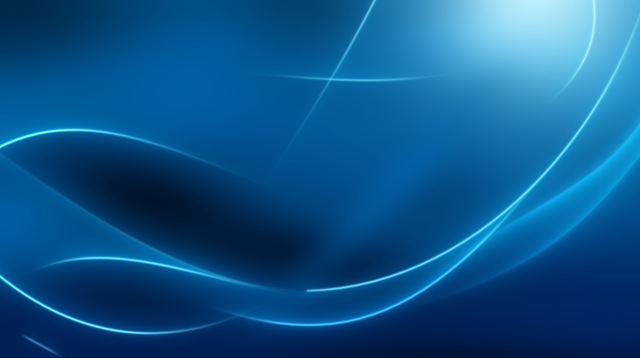
This background is drawn by a Shadertoy shader. Its source:

```glsl
const vec3 DEEP = vec3(0.0, 0.12, 0.33);
const vec3 MID = vec3(0.0, 0.29, 0.53);
const vec3 UPPER = vec3(0.0, 0.36, 0.62);
const vec3 VOID_BLUE = vec3(0.0, 0.06, 0.15);
const vec3 NIGHT = vec3(0.0, 0.15, 0.27);
const vec3 AZURE = vec3(0.0, 0.41, 0.70);
const vec3 SKY = vec3(0.12, 0.62, 0.85);
const vec3 WHITE_GLOW = vec3(0.76, 0.95, 1.0);
const vec3 CORE_LIGHT = vec3(0.50, 0.88, 1.0);
const vec3 HALO_LIGHT = vec3(0.02, 0.50, 0.85);
const vec3 VEIL_LIGHT = vec3(0.0, 0.36, 0.62);
const float LINE_WIDTH = 0.0036;
const float HALO_WIDTH = 0.018;
const float EDGE_SOFTNESS = 0.006;
const float HAZE_AMOUNT = 0.10;
const int CURVE_STEPS = 28;

vec2 gradientAt(vec2 cell) {
    float a = 6.2832 * fract(sin(dot(cell, vec2(127.1, 311.7))) * 43758.5);
    return vec2(cos(a), sin(a));
}

float gradientNoise(vec2 p) {
    vec2 i = floor(p), f = fract(p);
    vec2 u = f * f * f * (f * (f * 6.0 - 15.0) + 10.0);
    vec2 e = vec2(1.0, 0.0);
    float low = mix(dot(gradientAt(i), f), dot(gradientAt(i + e), f - e), u.x);
    float high = mix(dot(gradientAt(i + e.yx), f - e.yx), dot(gradientAt(i + 1.0), f - 1.0), u.x);
    return mix(low, high, u.y);
}

// Soft, rotated ellipse of colour
void pool(inout vec3 col, vec2 p, vec2 center, vec2 radius, float angle, vec3 tint, float amount) {
    float c = cos(angle), s = sin(angle);
    vec2 q = mat2(c, -s, s, c) * (p - center) / radius;
    col = mix(col, tint, amount * exp(-dot(q, q)));
}

// Cubic curve: signed distance (positive on its left) and parameter
vec2 curve(vec2 p, vec2 a, vec2 b, vec2 c, vec2 d) {
    vec2 last = a, nearest = vec2(10.0, 0.0);
    for (int i = 1; i <= CURVE_STEPS; i++) {
        float t = float(i) / float(CURVE_STEPS), s = 1.0 - t;
        vec2 next = s * s * s * a + 3.0 * s * t * (s * b + t * c) + t * t * t * d;
        vec2 dir = next - last, q = p - last;
        float h = clamp(dot(q, dir) / dot(dir, dir), 0.0, 1.0);
        float dist = length(q - dir * h);
        if (dist < abs(nearest.x)) {
            float side = dir.x * q.y - dir.y * q.x < 0.0 ? -1.0 : 1.0;
            nearest = vec2(dist * side, (float(i) - 1.0 + h) / float(CURVE_STEPS));
        }
        last = next;
    }
    return nearest;
}

// power: core, halo, veil; the sign of spread picks the veil side
void strand(inout vec3 col, vec2 c, vec4 span, vec3 power, float spread) {
    float fade = smoothstep(span.x, span.y, c.y) * (1.0 - smoothstep(span.z, span.w, c.y));
    float d = abs(c.x), core = exp(-d * d / (LINE_WIDTH * LINE_WIDTH));
    float veil = smoothstep(-EDGE_SOFTNESS, EDGE_SOFTNESS, c.x * sign(spread)) * exp(-d / abs(spread));
    vec3 light = CORE_LIGHT * core * power.x * fade + HALO_LIGHT * exp(-d / HALO_WIDTH) * power.y
               + VEIL_LIGHT * veil * power.z;
    col = 1.0 - (1.0 - col) * (1.0 - clamp(light * fade, 0.0, 1.0));
}

void mainImage(out vec4 fragColor, in vec2 fragCoord) {
    vec2 p = fragCoord / iResolution.y;

    // Backdrop
    vec3 col = mix(DEEP, MID, smoothstep(0.05, 0.45, p.y));
    col = mix(col, UPPER, smoothstep(0.5, 0.95, p.y));
    pool(col, p, vec2(0.50, 0.80), vec2(0.38, 0.15), 0.0, AZURE, 0.7);
    pool(col, p, vec2(0.03, 1.00), vec2(0.38, 0.22), 0.0, NIGHT, 0.95);
    pool(col, p, vec2(0.86, 1.02), vec2(0.24, 0.20), 0.0, NIGHT, 0.65);
    pool(col, p, vec2(0.00, 0.66), vec2(0.25, 0.10), 0.0, AZURE, 0.6);
    pool(col, p, vec2(1.58, 0.98), vec2(0.46, 0.38), 0.4, SKY, 0.95);
    pool(col, p, vec2(1.50, 1.04), vec2(0.28, 0.26), 0.0, WHITE_GLOW, 1.0);
    pool(col, p, vec2(1.24, 0.44), vec2(0.16, 0.12), 0.6, MID * 0.85, 0.6);

    // Hollows and light beam
    pool(col, p, vec2(0.42, 0.44), vec2(0.34, 0.13), -0.35, VOID_BLUE, 0.95);
    pool(col, p, vec2(0.80, 0.29), vec2(0.32, 0.09), -0.15, VOID_BLUE, 0.75);
    pool(col, p, vec2(0.36, 0.17), vec2(0.22, 0.07), -0.15, VOID_BLUE, 0.55);
    pool(col, p, vec2(0.00, 0.36), vec2(0.20, 0.12), 0.0, AZURE, 0.6);
    pool(col, p, vec2(1.66, 0.14), vec2(0.40, 0.18), 0.2, DEEP * 1.2, 0.7);
    pool(col, p, vec2(1.08, 0.46), vec2(0.38, 0.06), 0.80, AZURE, 0.45);
    pool(col, p, vec2(1.30, -0.02), vec2(0.60, 0.07), 0.0, DEEP * 0.5, 0.8);
    col *= 1.0 + HAZE_AMOUNT * gradientNoise(vec2(p.x * 2.0 + p.y, p.y * 5.0 - p.x));

    // Upper strands
    strand(col, curve(p, vec2(1.052, 1.01), vec2(0.953, 0.814), vec2(0.814, 0.593), vec2(0.609, 0.302)),
           vec4(-0.2, -0.1, 0.05, 0.9), vec3(0.60, 0.15, 0.20), 0.06);
    strand(col, curve(p, vec2(0.628, 0.798), vec2(0.884, 0.786), vec2(1.047, 0.749), vec2(1.349, 0.809)),
           vec4(0.0, 0.5, 0.6, 1.0), vec3(0.50, 0.15, 0.25), 0.05);
    strand(col, curve(p, vec2(1.657, 1.01), vec2(1.679, 0.860), vec2(1.605, 0.767), vec2(1.488, 0.674)),
           vec4(-0.2, -0.1, 0.4, 1.0), vec3(0.75, 0.20, 0.30), -0.10);

    // Great sweep
    strand(col, curve(p, vec2(1.795, 0.98), vec2(1.663, 0.581), vec2(1.302, 0.198), vec2(0.860, 0.188)),
           vec4(-0.3, 0.3, 0.9, 1.3), vec3(0.75, 0.30, 0.25), 0.05);
    strand(col, curve(p, vec2(0.860, 0.188), vec2(0.558, 0.188), vec2(0.256, 0.391), vec2(-0.02, 0.585)),
           vec4(-0.1, 0.3, 0.3, 1.5), vec3(0.15, 0.22, 0.50), 0.07);
    strand(col, curve(p, vec2(0.523, 0.167), vec2(0.953, 0.0), vec2(1.209, 0.093), vec2(1.605, 0.628)),
           vec4(0.0, 0.25, 0.75, 1.0), vec3(0.50, 0.45, 0.45), 0.05);
    strand(col, curve(p, vec2(1.802, 0.674), vec2(1.651, 0.442), vec2(1.419, 0.419), vec2(1.116, 0.158)),
           vec4(-0.2, -0.1, 0.4, 1.0), vec3(0.05, 0.60, 0.65), 0.05);
    strand(col, curve(p, vec2(1.802, 0.586), vec2(1.605, 0.326), vec2(1.442, 0.209), vec2(1.0, 0.102)),
           vec4(-0.2, -0.1, 0.3, 1.0), vec3(0.05, 0.40, 0.45), -0.06);

    // Left crests and lower loop
    strand(col, curve(p, vec2(-0.01, 0.585), vec2(0.256, 0.721), vec2(0.512, 0.570), vec2(1.0, 0.377)),
           vec4(-0.2, -0.1, 0.15, 0.95), vec3(0.95, 0.40, 0.45), 0.08);
    strand(col, curve(p, vec2(0.035, 0.214), vec2(0.256, 0.349), vec2(0.488, 0.244), vec2(0.791, 0.181)),
           vec4(0.0, 0.35, 0.6, 1.1), vec3(0.75, 0.35, 0.40), 0.06);
    strand(col, curve(p, vec2(-0.01, 0.236), vec2(0.233, 0.035), vec2(0.512, 0.012), vec2(0.802, 0.186)),
           vec4(-0.2, -0.1, 0.4, 1.05), vec3(0.90, 0.35, 0.20), 0.04);
    strand(col, curve(p, vec2(0.042, 0.074), vec2(0.09, 0.05), vec2(0.14, 0.02), vec2(0.20, -0.01)),
           vec4(0.0, 0.3, 0.6, 1.0), vec3(0.40, 0.10, 0.10), 0.02);

    fragColor = vec4(clamp(col, 0.0, 1.0), 1.0);
}
```
